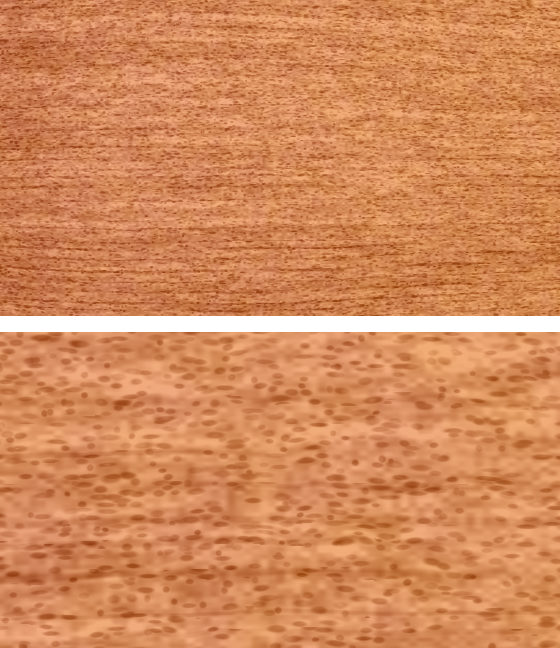
Top: the whole. Bottom: its middle third, enlarged.
Write a WebGL 1 fragment shader that draws this texture.

```glsl
precision highp float;
uniform vec2 u_resolution;

#define DARK_WOOD vec3(0.64, 0.31, 0.12)
#define LIGHT_WOOD vec3(0.91, 0.63, 0.44)
#define BASE_TONE 0.76
#define GROWTH_LINES 31.0
#define LINE_DEPTH 0.58
#define PORE_CELLS vec2(56.0, 128.0)
#define PORE_DEPTH 0.55
#define FIBRE_DEPTH 0.42
#define SPECKLE_DEPTH 0.46
#define BAND_DEPTH 0.36

float hash(vec2 p) {
  vec3 q = fract(p.xyx * 0.1031);
  q += dot(q, q.yzx + 33.33);
  return fract((q.x + q.y) * q.z);
}

float noise(vec2 p) {
  vec2 cell = floor(p);
  vec2 f = fract(p);
  f = f * f * (3.0 - 2.0 * f);
  float low = mix(hash(cell), hash(cell + vec2(1.0, 0.0)), f.x);
  float high = mix(hash(cell + vec2(0.0, 1.0)), hash(cell + 1.0), f.x);
  return mix(low, high, f.y);
}

// Height along the grain: sheets bow towards the middle, with slow waves
float grainHeight(vec2 p) {
  float side = p.x - 0.7;
  float bow = 0.09 * side * side * (0.5 - p.y);
  float wave = 0.005 * sin(3.1 * p.x + 4.0 * p.y)
             + 0.002 * sin(9.0 * p.x - 7.0 * p.y);
  float ragged = 0.005 * (noise(p * vec2(28.0, 40.0)) - 0.5);
  return p.y - bow + wave + ragged;
}

// Thin dark growth lines: x is the sharp line, y the soft zone around it
vec2 growthLine(vec2 grain) {
  float row = grain.y * GROWTH_LINES + 64.0;
  float id = floor(row);
  float centre = mix(0.28, 0.72, hash(vec2(id, 3.0)));
  float offset = abs(fract(row) - centre);
  float width = mix(0.10, 0.21, hash(vec2(id, 8.0)));
  float presence = mix(0.3, 1.0, hash(vec2(id, 15.0)));
  presence *= smoothstep(0.1, 0.6, noise(vec2(grain.x * 5.0, id * 7.3)));
  float breaks = mix(0.45, 1.0, noise(vec2(grain.x * 45.0, id * 5.7)));
  float sharp = 1.0 - smoothstep(width * 0.25, width, offset);
  float soft = 1.0 - smoothstep(0.0, 0.28, offset);
  return presence * vec2(sharp * breaks, soft);
}

// Short dashes scattered one per cell, smooth at the rim
float pores(vec2 grain, float density) {
  vec2 q = grain * PORE_CELLS + 64.0;
  vec2 cell = floor(q);
  float mark = 0.0;
  for (int j = -1; j <= 1; j++) {
    for (int i = -1; i <= 1; i++) {
      vec2 id = cell + vec2(float(i), float(j));
      vec2 centre = id + vec2(hash(id), hash(id + 17.0));
      vec2 size = vec2(mix(0.22, 0.75, hash(id + 31.0)),
                       mix(0.35, 0.62, hash(id + 47.0)));
      float rim = length((q - centre) / size);
      float dash = 1.0 - smoothstep(0.45, 1.1, rim);
      float present = step(hash(id + 71.0), density);
      mark = max(mark, dash * present * mix(0.45, 1.0, hash(id + 93.0)));
    }
  }
  return mark;
}

// Broad light: dim left edge and base, bright patch high up
float lighting(vec2 p) {
  float edge = 1.0 - smoothstep(0.0, 0.4, p.x);
  float base = 1.0 - smoothstep(0.0, 0.45, p.y);
  vec2 away = (p - vec2(0.8, 0.72)) / vec2(0.7, 0.45);
  return 0.12 * exp(-dot(away, away)) - 0.18 * edge - 0.08 * base;
}

void main() {
  vec2 p = gl_FragCoord.xy / u_resolution.y;
  vec2 grain = vec2(p.x, grainHeight(p));
  float upper = smoothstep(0.3, 0.75, p.y);

  vec2 line = growthLine(grain);
  float density = mix(0.36, 0.52, upper) + 0.35 * line.y;
  float fibre = noise(grain * vec2(24.0, 110.0) + 11.0) - 0.5;
  float speckle = noise(grain * vec2(115.0, 190.0) + 37.0) - 0.5;
  float band = noise(grain * vec2(1.6, 34.0) + 5.0) - 0.5;

  float tone = BASE_TONE + lighting(p);
  tone += FIBRE_DEPTH * fibre + SPECKLE_DEPTH * speckle + BAND_DEPTH * band;
  tone -= PORE_DEPTH * pores(grain, density);
  tone -= LINE_DEPTH * mix(1.0, 0.65, upper) * line.x;
  vec3 colour = mix(DARK_WOOD, LIGHT_WOOD, clamp(tone, -0.15, 1.12));

  // Pinkish on the left, golden on the right, with faint blotches
  float gold = smoothstep(0.1, 1.7, p.x) - 0.5 + noise(p * 22.0 + 3.0) - 0.5;
  colour += gold * vec3(0.004, 0.012, -0.035);
  gl_FragColor = vec4(colour, 1.0);
}
```
